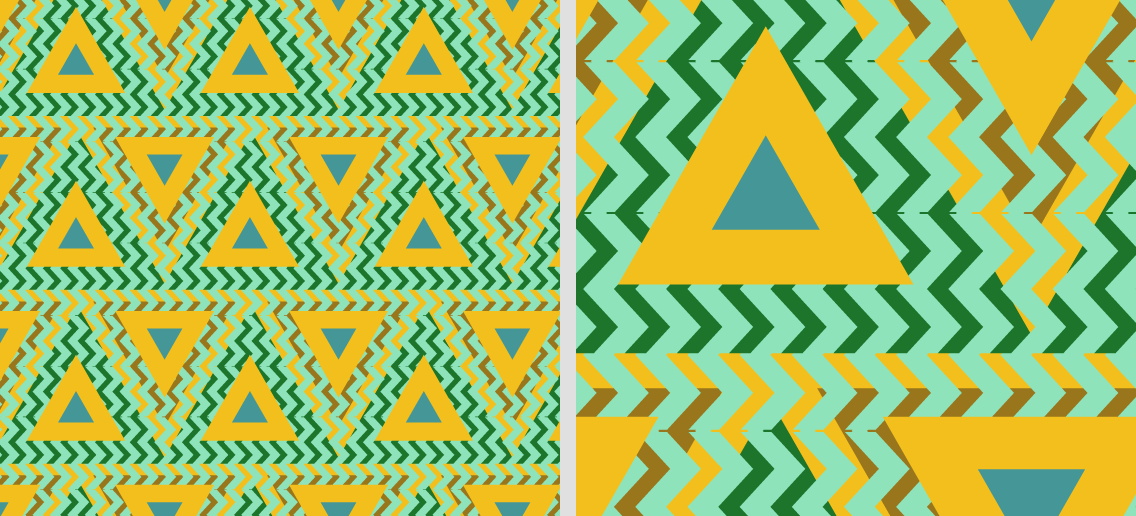
Left, the full canvas; right, a detail of the centre.
This pattern is drawn by a Shadertoy shader. Its source:

```glsl
#define TILE 0.337            // tile side, in canvas heights
#define ORIGIN vec2(0.319, 0.2246) // down triangle axis and tile top
#define SLOPE 0.572           // triangle half width per height
#define STRIPES 10.0          // zigzag stripes per tile
#define MINT_SHARE 0.59       // mint part of each stripe
#define ZIG_PERIOD 0.1456     // height of one zigzag
#define ZIG_REACH 0.067       // sideways swing of one zigzag
#define SEAM 0.002            // half height of the seam lines
#define SAMPLES 4             // antialiasing grid side

const vec3 MINT  = vec3(0.56, 0.89, 0.73);
const vec3 GOLD  = vec3(0.95, 0.75, 0.11);
const vec3 GREEN = vec3(0.11, 0.46, 0.17);
const vec3 BROWN = vec3(0.60, 0.46, 0.11);
const vec3 TEAL  = vec3(0.27, 0.59, 0.59);

// Isosceles triangle on the axis x = 0; apex and base are heights.
bool inTriangle(vec2 p, float apex, float base) {
    float dir = sign(base - apex);
    float depth = dir * (p.y - apex);
    return abs(p.x) < SLOPE * depth && dir * (p.y - base) < 0.0;
}

// Mint zigzag stripes, pinched along a seam at every second zigzag.
bool inZigzag(vec2 p) {
    float row = (p.y - 0.003) / ZIG_PERIOD;
    float wave = 1.0 - abs(2.0 * fract(row) - 1.0);
    float stripe = fract((p.x - ZIG_REACH * wave) * STRIPES + 0.8);
    float toSeam = abs(fract(0.5 * row) - 0.5) * 2.0 * ZIG_PERIOD;
    float share = toSeam < SEAM ? 0.5 * MINT_SHARE : MINT_SHARE;
    return abs(stripe - 0.5) < 0.5 * share;
}

// p is measured in tiles, with y pointing down.
vec3 pattern(vec2 p) {
    vec2 down = vec2(fract(p.x + 0.5) - 0.5, fract(p.y));
    vec2 up = vec2(fract(p.x + 1.0094) - 0.5, down.y);

    // Nested zones under the stripes
    vec3 color = GREEN;
    if (inTriangle(down, 0.965, -0.1)) color = GOLD;
    if (inTriangle(down, 0.785, 0.067)) color = BROWN;
    if (inZigzag(down)) color = MINT;

    // Solid triangles with their cores
    if (inTriangle(down, 0.620, 0.1215) || inTriangle(up, 0.373, 0.868)) color = GOLD;
    if (inTriangle(down, 0.402, 0.222) || inTriangle(up, 0.582, 0.763)) color = TEAL;
    return color;
}

void mainImage(out vec4 fragColor, in vec2 fragCoord) {
    vec3 sum = vec3(0.0);
    for (int i = 0; i < SAMPLES * SAMPLES; i++) {
        vec2 offset = (vec2(i % SAMPLES, i / SAMPLES) + 0.5) / float(SAMPLES) - 0.5;
        vec2 uv = (fragCoord + offset) / iResolution.y;
        uv.y = 1.0 - uv.y;
        sum += pattern((uv - ORIGIN) / TILE);
    }
    fragColor = vec4(sum / float(SAMPLES * SAMPLES), 1.0);
}
```
